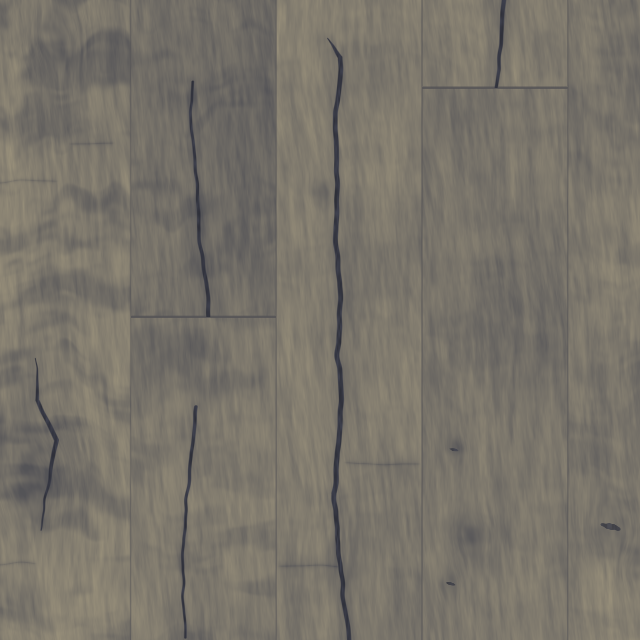
Give the GLSL for this texture, as a WebGL 2 fragment shader.

```glsl
#version 300 es
precision highp float;
// Weathered oak boards: five staggered columns of grey-brown wood.
// Stretched value noise makes the grain; knots bend and darken it, and
// tapered, wandering segments draw the filled cracks over the top.

uniform vec2 u_resolution;
out vec4 outColor;

const float BOARD_WIDTH = 0.2277;
const float BOARD_SHIFT = 0.0237;
const vec3 WOOD_DARK  = vec3(0.355, 0.350, 0.355);
const vec3 WOOD_LIGHT = vec3(0.600, 0.565, 0.480);
const vec3 CRACK_FILL = vec3(0.205, 0.212, 0.255);
const vec3 SEAM_COLOR = vec3(0.330, 0.325, 0.335);

// Per column: height of the end joint, tone below and above it, cross figure
const float JOINT[5]      = float[](-1.0, 0.505, -1.0, 0.863, -1.0);
const float TONE_LOWER[5] = float[](0.55, 0.55, 0.60, 0.47, 0.55);
const float TONE_UPPER[5] = float[](0.55, 0.30, 0.60, 0.53, 0.55);
const float FIGURE[5]     = float[](0.36, 0.20, 0.09, 0.10, 0.17);

// Crack segments (lower end, upper end) and their half widths at both ends
const int CRACKS = 10;
const vec4 CRACK[CRACKS] = vec4[](
    vec4(0.068, 0.172, 0.083, 0.312), vec4(0.083, 0.312, 0.049, 0.375),
    vec4(0.049, 0.375, 0.053, 0.440), vec4(0.320, 0.506, 0.296, 0.872),
    vec4(0.288, 0.004, 0.298, 0.364), vec4(0.545, -0.02, 0.537, 0.120),
    vec4(0.537, 0.120, 0.524, 0.230), vec4(0.524, 0.230, 0.526, 0.910),
    vec4(0.526, 0.910, 0.505, 0.940), vec4(0.771, 0.863, 0.782, 1.020));
const vec2 CRACK_HALF[CRACKS] = vec2[](
    vec2(0.0010, 0.0036), vec2(0.0036, 0.0028), vec2(0.0028, 0.0006),
    vec2(0.0031, 0.0020), vec2(0.0018, 0.0028), vec2(0.0032, 0.0034),
    vec2(0.0034, 0.0038), vec2(0.0040, 0.0036), vec2(0.0034, 0.0007),
    vec2(0.0024, 0.0036));

// Knots: centre, radius of the shade, size of the open core
const int KNOTS = 8;
const vec4 KNOT[KNOTS] = vec4[](
    vec4(0.090, 0.940, 0.035, 0.0), vec4(0.045, 0.255, 0.060, 0.0),
    vec4(0.710, 0.297, 0.015, 0.006), vec4(0.737, 0.167, 0.026, 0.0),
    vec4(0.704, 0.088, 0.016, 0.006), vec4(0.954, 0.177, 0.034, 0.014),
    vec4(0.998, 0.110, 0.025, 0.0), vec4(0.503, 0.700, 0.018, 0.0));

// Faint cross checks: left, right, height
const int CHECKS = 5;
const vec3 CHECK[CHECKS] = vec3[](
    vec3(0.535, 0.660, 0.275), vec3(0.432, 0.535, 0.118),
    vec3(-0.02, 0.060, 0.118), vec3(-0.02, 0.093, 0.718),
    vec3(0.105, 0.182, 0.776));

float hash(vec2 p) {
    return fract(sin(dot(p, vec2(127.1, 311.7))) * 43758.5453);
}

float noise(vec2 p) {
    vec2 i = floor(p), f = fract(p);
    f = f * f * (3.0 - 2.0 * f);
    return mix(mix(hash(i), hash(i + vec2(1, 0)), f.x),
               mix(hash(i + vec2(0, 1)), hash(i + vec2(1, 1)), f.x), f.y);
}

float fbm(vec2 p) {
    return 0.55 * noise(p) + 0.29 * noise(p * 2.1 + 7.3) + 0.16 * noise(p * 4.3 + 3.1);
}

// Signed distance to a segment whose half width runs from w.x to w.y
float taperedSegment(vec2 p, vec4 s, vec2 w) {
    vec2 d = s.zw - s.xy;
    float t = clamp(dot(p - s.xy, d) / dot(d, d), 0.0, 1.0);
    return length(p - s.xy - d * t) - mix(w.x, w.y, t);
}

void main() {
    vec2 p = gl_FragCoord.xy / u_resolution;
    float edge = max(0.0009, 0.8 / min(u_resolution.x, u_resolution.y));

    // Board layout
    float column = (p.x + BOARD_SHIFT) / BOARD_WIDTH;
    int c = clamp(int(floor(column)), 0, 4);
    bool upper = p.y > JOINT[c];
    vec2 seed = vec2(float(c) * 17.3, upper ? 9.7 : 2.1);

    // Knots shade the wood and push the grain aside
    vec2 g = p;
    float shade = 0.0, core = 0.0;
    for (int i = 0; i < KNOTS; i++) {
        vec4 k = KNOT[i];
        vec2 r = p - k.xy;
        float d = length(r * vec2(1.0, 0.8)) / k.z;
        float pull = exp(-d * d);
        shade += pull * (0.5 + noise(p * vec2(45.0, 70.0)));
        g.x -= 0.6 * r.x * pull;
        float open = length(vec2(r.x, 3.0 * (r.y + 0.25 * r.x))) - k.w * (0.7 + 0.5 * noise(p * 150.0));
        if (k.w > 0.0) core = max(core, 1.0 - smoothstep(-edge, 2.0 * edge, open));
    }

    // Grain: broad clouds, long streaks, short slanted flecks, cross figure
    g.x += 0.012 * (noise(g * vec2(5.0, 6.0) + seed) - 0.5) + 0.04 * g.y;
    float cloud = fbm(g * vec2(9.0, 4.0) + seed);
    float streak = fbm(g * vec2(55.0, 3.5) + seed);
    float fleck = fbm(vec2(g.x + 0.05 * g.y, g.y) * vec2(170.0, 24.0) + seed);
    float band = fbm(vec2(g.x * 9.0, g.y * 22.0 + 2.5 * cloud) + seed);
    float tone = upper ? TONE_UPPER[c] : TONE_LOWER[c];
    tone += 0.50 * (cloud - 0.5) + 0.30 * (streak - 0.5) + 0.50 * (fleck - 0.5);
    tone -= FIGURE[c] * (smoothstep(0.45, 0.75, band) - 0.25) + 0.30 * shade;

    // Faint checks across the grain
    for (int i = 0; i < CHECKS; i++) {
        vec3 k = CHECK[i];
        float y = p.y - k.z - 0.008 * (noise(vec2(p.x * 30.0, k.z * 50.0)) - 0.5);
        float span = smoothstep(k.x, k.x + 0.01, p.x) * (1.0 - smoothstep(k.y - 0.01, k.y, p.x));
        tone -= span * (0.28 * exp(-abs(y) / 0.0018) + 0.10 * exp(-abs(y) / 0.009));
    }

    // Cracks share one wander, so that their segments stay joined
    vec2 q = p;
    q.x += 0.016 * (noise(vec2(p.y * 11.0, 4.0)) - 0.5) + 0.004 * (noise(vec2(p.y * 45.0, 8.0)) - 0.5);
    float crack = 1.0;
    for (int i = 0; i < CRACKS; i++) {
        bool sameBoard = c != 1 || (i == 3) == upper;
        if (c == 3 && !upper) sameBoard = false;
        if (sameBoard) crack = min(crack, taperedSegment(q, CRACK[i], CRACK_HALF[i]));
    }
    tone -= 0.20 * exp(-max(crack, 0.0) / 0.010);
    vec3 color = mix(WOOD_DARK, WOOD_LIGHT, clamp(tone, -0.1, 1.05));

    // Seams, then the dark fill of cracks and open knots
    float side = abs(fract(column + 0.5) - 0.5) * BOARD_WIDTH;
    float sideSeam = 1.0 - smoothstep(0.0004, 0.0008 + edge, side);
    float endSeam = 1.0 - smoothstep(0.0010, 0.0014 + edge, abs(p.y - JOINT[c]));
    color = mix(color, SEAM_COLOR, max(0.50 * sideSeam, 0.85 * endSeam));
    vec3 fill = CRACK_FILL * (0.85 + 0.35 * noise(p * vec2(400.0, 90.0)));
    float cover = max(0.75 * core, 1.0 - smoothstep(-edge, edge, crack));
    outColor = vec4(mix(color, fill, cover), 1.0);
}
```
